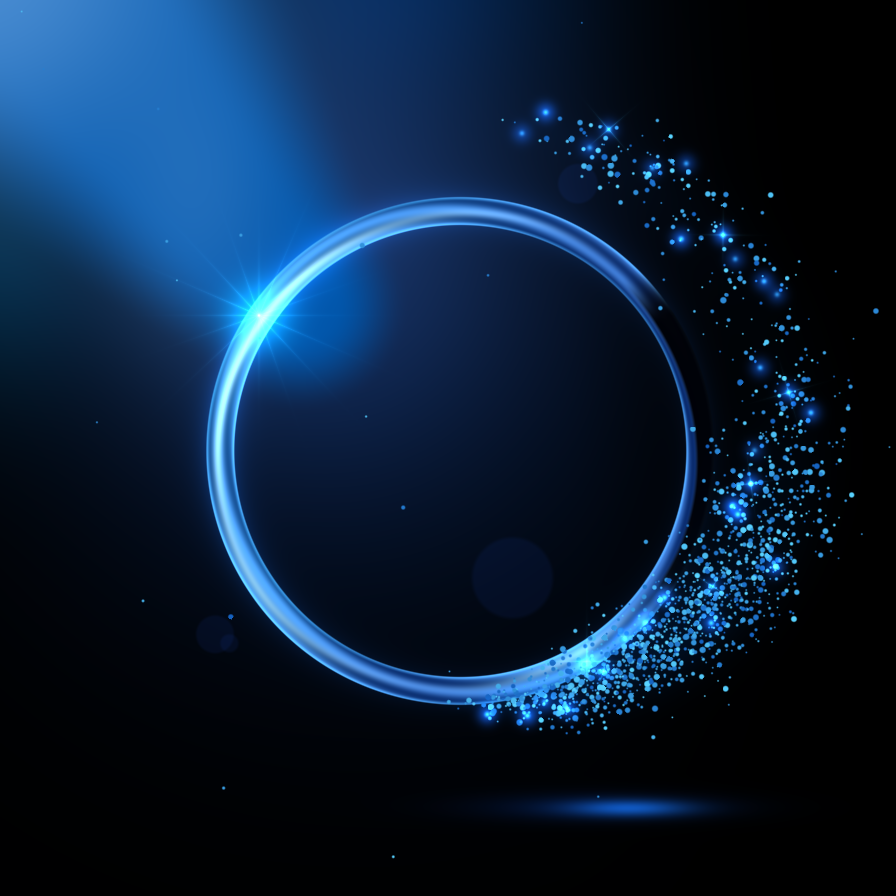
Write a Shadertoy shader that draws this background.

```glsl
// A glossy blue ring with a lens flare and a crescent of glittering dust on dark blue haze.
#define RING_CENTER vec2(0.5137, 0.4967)
#define RING_RADIUS 0.2678
#define RING_HALF_WIDTH 0.0155
#define FLARE_POS vec2(0.289, 0.648)
#define DUST_LAYERS 6
#define SPARKLES 30
#define BEAM_BLUE vec3(0.0, 0.33, 0.66)
#define SKY_BLUE vec3(0.30, 0.56, 0.83)
#define CYAN vec3(0.25, 0.75, 0.95)

float hash(vec2 p) {
    vec3 q = fract(p.xyx * vec3(0.1031, 0.103, 0.0973));
    q += dot(q, q.yzx + 33.33);
    return fract((q.x + q.y) * q.z);
}

mat2 rot(float a) {
    float c = cos(a), s = sin(a);
    return mat2(c, s, -s, c);
}

// Soft elliptical spot
float blob(vec2 p, vec2 center, vec2 size) {
    vec2 d = (p - center) / size;
    return exp(-dot(d, d));
}

// Soft spot along a circle, continuous around the turn
float lobe(float a, float center, float width) {
    return exp((cos(a - center) - 1.0) / (width * width));
}

float disc(vec2 p, vec2 center, float radius, float soft) {
    return 1.0 - smoothstep(radius - soft, radius + soft, length(p - center));
}

// Crossed thin rays
float star(vec2 d, float size, float thin) {
    vec2 a = abs(d);
    return exp(-a.x / size - a.y / thin) + exp(-a.y / size - a.x / thin);
}

// Crescent path: x = mean radius, y = half width, for u from bottom to top
vec2 crescent(float u) {
    float bulge = pow(max(sin(3.14159 * u), 0.0), 0.7);
    return vec2(0.284 + 0.085 * smoothstep(0.0, 0.65, u), 0.007 + 0.045 * bulge);
}

float dustDensity(vec2 p) {
    vec2 d = p - RING_CENTER;
    float u = (atan(d.y, d.x) + 1.5) / 2.95;
    vec2 path = crescent(clamp(u, 0.0, 1.0));
    float across = (length(d) - path.x) / path.y;
    float ends = smoothstep(-0.06, 0.06, u) * (1.0 - smoothstep(0.9, 1.02, u));
    return exp(-across * across) * ends * mix(0.8, 0.13, smoothstep(0.22, 0.62, u));
}

vec3 background(vec2 p) {
    vec3 col = vec3(0.005, 0.05, 0.13) * blob(p, vec2(0.40, 0.58), vec2(0.37, 0.34));
    col += vec3(0.09, 0.16, 0.29) * blob(p, vec2(0.36, 0.75), vec2(0.25, 0.26));
    col += vec3(0.0, 0.12, 0.27) * blob(p, vec2(0.43, 1.06), vec2(0.22, 0.17));
    col += vec3(0.0, 0.13, 0.20) * blob(p, vec2(-0.02, 0.72), vec2(0.13, 0.16));
    // Tapered beam from the upper left corner into the ring
    vec2 start = vec2(0.05, 1.02), along = vec2(0.285, -0.36);
    float h = clamp(dot(p - start, along) / dot(along, along), 0.0, 1.0);
    float d = length(p - start - along * h) / mix(0.20, 0.085, h);
    col = mix(col, BEAM_BLUE, 1.0 - smoothstep(0.45, 1.45, d));
    col = mix(col, SKY_BLUE, 0.95 * blob(p, vec2(-0.03, 1.04), vec2(0.25, 0.22)));
    col = mix(col, SKY_BLUE, 0.35 * blob(p, vec2(0.22, 0.78), vec2(0.10, 0.16)));
    col *= 1.0 - smoothstep(0.62, 0.93, p.x);
    // Faint lens ghosts
    float ghost = disc(p, vec2(0.572, 0.355), 0.045, 0.003) + disc(p, vec2(0.24, 0.292), 0.021, 0.002);
    ghost += disc(p, vec2(0.256, 0.282), 0.010, 0.002) + disc(p, vec2(0.645, 0.795), 0.022, 0.002);
    col += vec3(0.01, 0.025, 0.07) * ghost;
    // Pool of light on the floor
    col += vec3(0.01, 0.07, 0.20) * blob(p, vec2(0.67, 0.099), vec2(0.13, 0.015));
    return col + vec3(0.05, 0.27, 0.55) * blob(p, vec2(0.703, 0.098), vec2(0.065, 0.009));
}

vec3 ringColor(float t, float a) {
    float wave = 0.5 + 0.5 * sin(5.0 * t + 2.0 * sin(2.0 * a) + 1.0);
    vec3 col = mix(vec3(0.04, 0.17, 0.43), vec3(0.24, 0.47, 0.82), wave);
    // Black reflection on the outer right side
    float dark = smoothstep(0.70, 0.86, cos(a - 0.03)) * smoothstep(-0.45, -0.1, t + 0.25 * sin(3.0 * a));
    col = mix(col, vec3(0.0, 0.005, 0.03), dark);
    // Bright streaks that drift across the tube
    float hot = lobe(a, 2.60, 0.42) + 0.65 * lobe(a, -2.55, 0.36) + 0.6 * lobe(a, -1.1, 0.25) + 0.3 * lobe(a, 1.7, 0.4);
    float streak = exp(-pow((t - 0.35 * sin(2.0 * a + 0.6)) / 0.33, 2.0));
    col += hot * (vec3(0.10, 0.28, 0.30) + vec3(0.6, 0.6, 0.45) * streak);
    float rim = smoothstep(0.72, 0.98, abs(t)) * (1.0 - 0.9 * dark);
    return col + rim * vec3(0.12, 0.25, 0.28);
}

void mainImage(out vec4 fragColor, in vec2 fragCoord) {
    float scale = min(iResolution.x, iResolution.y), px = 1.0 / scale;
    vec2 p = (fragCoord - 0.5 * iResolution.xy) / scale + 0.5;
    vec3 col = background(p);

    // Ring and its halo
    vec2 d = p - RING_CENTER;
    float a = atan(d.y, d.x), offset = length(d) - RING_RADIUS;
    float edge = abs(offset) - RING_HALF_WIDTH;
    col += vec3(0.02, 0.09, 0.20) * exp(-max(edge, 0.0) / 0.012) * (0.25 + lobe(a, 2.6, 0.8));
    col = mix(col, ringColor(offset / RING_HALF_WIDTH, a), 1.0 - smoothstep(-px, px, edge));

    // Fine dust in rotated grids
    col += vec3(0.0, 0.07, 0.16) * dustDensity(p);
    for (int i = 0; i < DUST_LAYERS; i++) {
        float k = float(i), freq = 62.0 + 13.0 * k;
        mat2 turn = rot(0.7 * k + 0.3);
        vec2 g = turn * p * freq, id = floor(g), seed = id + 57.0 * k + 200.0;
        vec2 center = id + 0.3 + 0.4 * vec2(hash(seed), hash(seed + 31.7));
        float present = step(hash(seed + 77.1), dustDensity(center * turn / freq));
        float size = hash(seed + 13.9);
        float dotMask = disc(g / freq, center / freq, mix(0.0008, 0.0036, size * size), px);
        col = mix(col, mix(vec3(0.08, 0.38, 0.75), vec3(0.35, 0.83, 1.0), hash(seed + 5.3)), present * dotMask);
    }

    // Larger glowing sparkles, some with rays
    for (int i = 0; i < SPARKLES; i++) {
        float k = float(i), u = (k + hash(vec2(k, 3.0))) / float(SPARKLES);
        vec2 path = crescent(u);
        float angle = u * 2.95 - 1.5;
        float radius = path.x + path.y * (2.2 * hash(vec2(k, 9.0)) - 0.9);
        vec2 s = p - RING_CENTER - radius * vec2(cos(angle), sin(angle));
        float power = mix(0.35, 1.0, hash(vec2(k, 17.0)));
        col += power * vec3(0.06, 0.30, 0.75) * exp(-dot(s, s) / 0.00011);
        col += power * CYAN * exp(-dot(s, s) / 0.000008);
        col += step(0.6, hash(vec2(k, 23.0))) * CYAN * 0.6 * star(rot(k) * s, 0.010, 0.0009);
    }

    // Main flare and the small glint at the lower right
    vec2 f = p - FLARE_POS;
    col += vec3(0.0, 0.38, 0.42) * exp(-dot(f, f) / 0.0011);
    for (int i = 0; i < 4; i++) {
        float k = float(i);
        col += CYAN * 0.45 * star(rot(0.41 * k) * f, 0.026 + 0.01 * hash(vec2(k, 41.0)), 0.0012);
    }
    vec2 glint = p - vec2(0.655, 0.262);
    col += CYAN * (0.6 * star(glint, 0.015, 0.001) + 0.4 * exp(-dot(glint, glint) / 0.0002));
    fragColor = vec4(clamp(col, 0.0, 1.0), 1.0);
}
```
